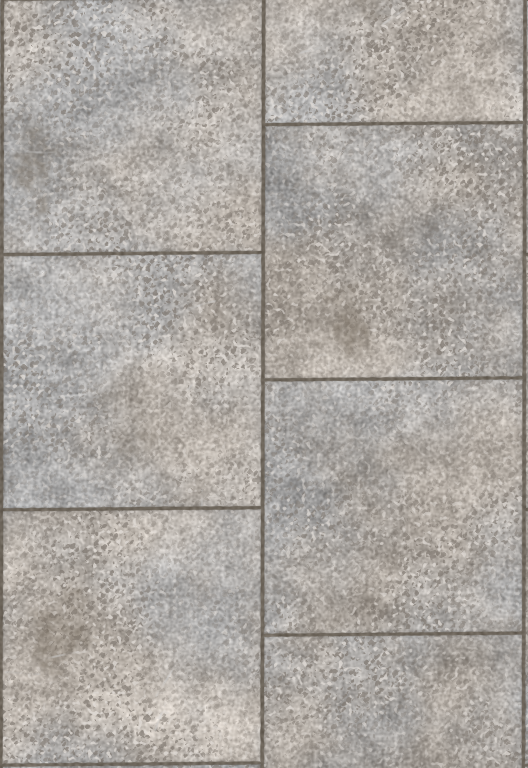
Give the GLSL for this texture, as a WebGL 1 fragment shader.

```glsl
precision highp float;
uniform vec2 u_resolution;

vec2 hash2(vec2 c) {
  vec3 q = fract(c.xyx * vec3(0.1031, 0.1030, 0.0973));
  q += dot(q, q.yzx + 33.33);
  return fract((q.xx + q.yz) * q.zy);
}

float corner(vec2 cell, vec2 offset) {
  return dot(hash2(cell) * 2.0 - 1.0, offset);
}

float gradientNoise(vec2 p) {
  vec2 i = floor(p), f = fract(p);
  vec2 u = f * f * f * (f * (f * 6.0 - 15.0) + 10.0);
  vec2 x = vec2(1.0, 0.0), y = vec2(0.0, 1.0);
  float low = mix(corner(i, f), corner(i + x, f - x), u.x);
  float high = mix(corner(i + y, f - y), corner(i + 1.0, f - 1.0), u.x);
  return mix(low, high, u.y);
}

float fbm(vec2 p) {
  float sum = 0.0, amp = 0.6;
  for (int i = 0; i < 4; i++) {
    sum += amp * gradientNoise(p);
    p = mat2(1.6, 1.2, -1.2, 1.6) * p + 3.7;
    amp *= 0.5;
  }
  return sum;
}

// Round pits of random size, one per jittered cell
float pits(vec2 p) {
  p += 0.6 * gradientNoise(p * 1.7);
  vec2 cell = floor(p);
  float cover = 0.0;
  for (int j = -1; j <= 1; j++) {
    for (int i = -1; i <= 1; i++) {
      vec2 c = cell + vec2(float(i), float(j));
      float radius = 0.45 * hash2(c + 41.0).x;
      float d = length(c + hash2(c) - p);
      cover = max(cover, 1.0 - smoothstep(radius - 0.12, radius + 0.12, d));
    }
  }
  return cover;
}

float segment(vec2 p, vec2 a, vec2 along) {
  vec2 d = p - a;
  return length(d - along * clamp(dot(d, along) / dot(along, along), 0.0, 1.0));
}

void main() {
  vec2 p = gl_FragCoord.xy / u_resolution.x;
  float aa = max(0.8 / u_resolution.x, 0.0008);

  // Two staggered columns of nearly square slabs, laid slightly askew
  vec2 size = vec2(0.495, 0.4835);
  vec2 grid;
  grid.x = (p.x - 0.0015 - 0.002 * p.y) / size.x;
  float column = floor(grid.x);
  grid.y = (p.y - 0.0055 - 0.246 * mod(column, 2.0) - 0.004 * fract(grid.x)) / size.y;
  vec2 tile = floor(grid);
  vec2 local = fract(grid) * size;
  vec2 edge = min(local, size - local);
  float gap = min(edge.x - 0.0035, edge.y - 0.0031) + 0.0014 * gradientNoise(p * 80.0);

  // Every slab samples its own part of the noise
  vec2 seed = hash2(tile + 17.0);
  vec2 s = p + seed * 19.0;
  float wear = smoothstep(-0.18, 0.2, fbm(s * 4.0 + 5.0));

  // Cloudy stone with faint horizontal bands
  vec3 stone = mix(vec3(0.665, 0.663, 0.662), vec3(0.718, 0.688, 0.655),
                   smoothstep(-0.2, 0.2, fbm(s * 2.5 + 11.0)));
  stone += 0.05 * (seed.x - 0.5);
  stone += 0.25 * fbm(s * vec2(3.0, 7.0)) + 0.2 * fbm(s * 20.0);
  stone += 0.18 * gradientNoise(s * 150.0) + 0.12 * gradientNoise(s * 75.0);

  // Dark pits and pale flecks
  stone = mix(stone, vec3(0.50, 0.47, 0.44), pits(s * 85.0) * (0.25 + 0.45 * wear));
  float fleck = smoothstep(0.12, 0.4, gradientNoise(s * 105.0 + 9.0));
  stone = mix(stone, vec3(0.88, 0.86, 0.84), fleck * (0.4 + 0.4 * wear));

  // One ragged brown stain on some slabs, mostly toward the left
  vec2 center = size * (0.08 + 0.84 * hash2(tile + 53.0)) * vec2(0.6, 1.0);
  float blob = length((local - center) * vec2(1.3, 0.8)) + 0.16 * fbm(s * 14.0);
  float stain = (1.0 - smoothstep(0.01, 0.075, blob)) * smoothstep(0.25, 0.6, seed.y);
  stain *= 0.65 + 0.8 * gradientNoise(s * 65.0);
  stone = mix(stone, vec3(0.46, 0.42, 0.37), 0.6 * clamp(stain, 0.0, 1.0));

  // Fine pale scratches
  for (int i = 0; i < 4; i++) {
    vec2 r = hash2(tile * 7.0 + float(i) * 3.1 + 90.0);
    float angle = 0.5 + 1.2 * (r.x - r.y);
    vec2 along = (0.03 + 0.08 * r.y) * vec2(cos(angle), sin(angle));
    float d = segment(local + 0.006 * gradientNoise(s * 18.0), r * size * 0.8, along);
    float line = 1.0 - smoothstep(0.0004, 0.0004 + 2.0 * aa, d);
    line *= step(0.45, seed.x) * smoothstep(-0.2, 0.2, gradientNoise(s * 45.0));
    stone = mix(stone, vec3(0.82, 0.82, 0.82), 0.5 * line);
  }

  // Chalky rims and dirt beside the joints
  float rim = exp(-max(gap, 0.0) / 0.012);
  stone += vec3(0.05, 0.06, 0.07) * rim * smoothstep(0.0, 0.25, fbm(s * 9.0 + 2.0));
  stone *= 1.0 - 0.12 * exp(-max(gap, 0.0) / 0.003);

  vec3 joint = vec3(0.43, 0.40, 0.36) + 0.12 * gradientNoise(p * 110.0);
  gl_FragColor = vec4(clamp(mix(joint, stone, smoothstep(-aa, aa, gap)), 0.0, 1.0), 1.0);
}
```
